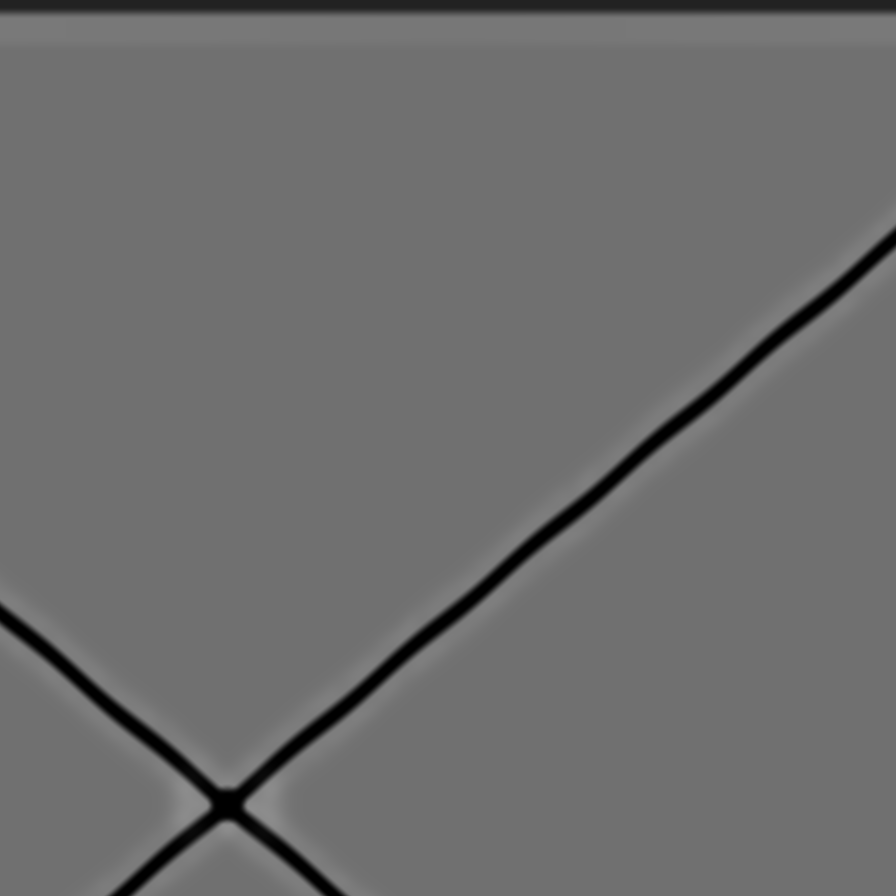
A WebGL 2 fragment shader for this texture map:

```glsl
#version 300 es
precision highp float;
// Grey panel map with two crossing dark grooves, soft pale halos and a dark top seam.

uniform vec2 u_resolution;
out vec4 fragColor;

const float BASE = 0.44;
const vec2 CROSSING = vec2(0.2539, 0.1020);
const float SLOPE_RISING = 0.846;
const float SLOPE_FALLING = -0.844;
const float GROOVE_CORE = 0.003;
const float GROOVE_EDGE = 0.0138;
const float HALO_OFFSET = 0.017;
const float HALO_SPREAD = 0.014;
const float HALO_GAIN = 0.048;
const float WAVE_PERIOD = 0.135;
const float WAVE_PEAK = 0.594;
const float WAVE_HEIGHT = 0.0016;
const float KNOT_RADIUS = 0.018;
const float RING_RADIUS = 0.050;
const float SEAM_LEVEL = 0.135;
const float SEAM_DEPTH = 0.0155;
const float BAND_DEPTH = 0.050;
const float BAND_GAIN = 0.033;

float hash(vec2 p) {
    return fract(sin(dot(p, vec2(127.1, 311.7))) * 43758.55);
}

float valueNoise(vec2 p) {
    vec2 i = floor(p);
    vec2 f = smoothstep(0.0, 1.0, fract(p));
    float low = mix(hash(i), hash(i + vec2(1.0, 0.0)), f.x);
    float high = mix(hash(i + vec2(0.0, 1.0)), hash(i + 1.0), f.x);
    return mix(low, high, f.y);
}

float bell(float x, float width) {
    return exp(-x * x / (width * width));
}

// Distance to a slightly wavy line through the crossing.
float grooveDistance(vec2 p, float slope) {
    float wave = WAVE_HEIGHT * cos(6.28318 * (p.x - WAVE_PEAK) / WAVE_PERIOD);
    float height = CROSSING.y + slope * (p.x - CROSSING.x) + wave;
    return abs(p.y - height) / sqrt(1.0 + slope * slope);
}

float grooveMask(float d) {
    return smoothstep(GROOVE_CORE, GROOVE_EDGE, d);
}

float halo(float d) {
    return HALO_GAIN * bell(max(d - HALO_OFFSET, 0.0), HALO_SPREAD);
}

void main() {
    vec2 uv = gl_FragCoord.xy / u_resolution;
    float rising = grooveDistance(uv, SLOPE_RISING);
    float falling = grooveDistance(uv, SLOPE_FALLING);

    // Halos, gently mottled along the grooves
    float mottle = mix(0.8, 1.2, valueNoise(uv * 55.0));
    float shade = BASE + (halo(rising) + halo(falling)) * mottle;

    // Pale band beneath the top seam
    float depth = 1.0 - uv.y;
    float bandFade = 1.0 - smoothstep(BAND_DEPTH - 0.008, BAND_DEPTH + 0.008, depth);
    shade += BAND_GAIN * bandFade * (1.0 - 0.25 * bell(uv.x - 0.5, 0.25));

    // Grooves, with a lighter ring and a dark knot where they cross
    shade *= grooveMask(rising) * grooveMask(falling);
    vec2 fromCrossing = uv - CROSSING;
    float radius = length(fromCrossing);
    float sideways = abs(fromCrossing.x) / max(radius, 0.0001);
    shade += 0.06 * bell(radius - RING_RADIUS, 0.017) * sideways * sideways;
    shade *= smoothstep(KNOT_RADIUS - 0.007, KNOT_RADIUS + 0.006, radius);

    // Dark seam along the top edge
    float seam = smoothstep(SEAM_DEPTH - 0.008, SEAM_DEPTH + 0.006, depth);
    shade = mix(SEAM_LEVEL, shade, seam);

    fragColor = vec4(vec3(clamp(shade, 0.0, 1.0)), 1.0);
}
```
